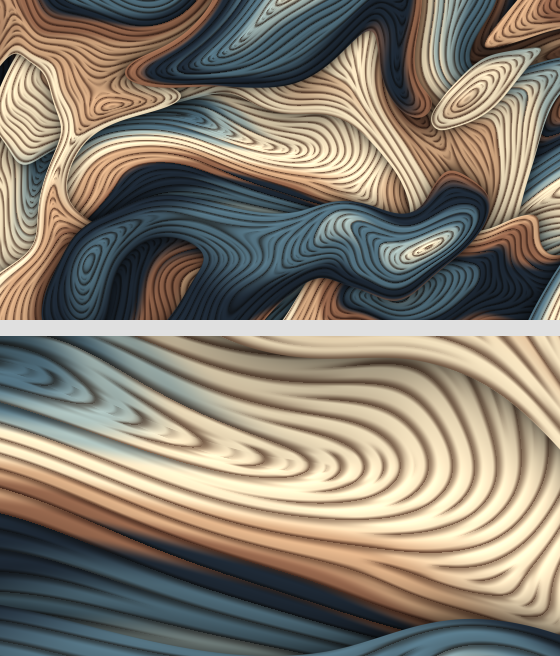
Top, the full canvas; bottom, a detail of the centre.
Reproduce this background procedurally as a WebGL 1 fragment shader.

```glsl
precision highp float;
// Overlapping sheets of grooved, flowing ribbons in navy, blue, cream and copper.

uniform vec2 u_resolution;

float hash(vec2 p) {
  vec3 h = fract(vec3(p.xyx) * 0.1031);
  h += dot(h, h.yzx + 33.33);
  return fract((h.x + h.y) * h.z);
}

float cornerRamp(vec2 cell, vec2 offset) {
  float angle = 6.2832 * hash(cell);
  return dot(vec2(cos(angle), sin(angle)), offset);
}

// Gradient noise, roughly -0.7 to 0.7.
float noise(vec2 p) {
  vec2 i = floor(p), f = p - i;
  vec2 u = f * f * f * (f * (f * 6.0 - 15.0) + 10.0);
  vec2 e = vec2(1.0, 0.0);
  return mix(
    mix(cornerRamp(i, f), cornerRamp(i + e.xy, f - e.xy), u.x),
    mix(cornerRamp(i + e.yx, f - e.yx), cornerRamp(i + 1.0, f - 1.0), u.x),
    u.y);
}

// Bends the plane in two passes, broad swirls and then tighter curls.
vec2 warp(vec2 p) {
  p.y -= 0.2 * p.x;
  p += 0.52 * vec2(noise(p * 1.4 + 3.1), noise(p * 1.4 + 17.7));
  return p + 0.16 * vec2(noise(p * 2.8 + 41.3), noise(p * 2.8 + 63.9));
}

float sheetHeight(vec2 q, float sheet) {
  return noise(q * vec2(1.3, 1.7) + vec2(7.37, 11.61) * (sheet + 1.0));
}

// Rounded ridge per unit of v, lit on one flank.
float ridgeProfile(float v, float facing) {
  float s = fract(v);
  float body = smoothstep(0.0, 0.4, s) * smoothstep(1.0, 0.78, s);
  return body + 0.2 * facing * cos(3.1416 * s);
}

// Cyclic ramp: navy, blue, grey, cream, tan, brown and back to navy.
vec3 palette(float t) {
  vec3 navy = vec3(0.09, 0.12, 0.16);
  vec3 c = mix(navy, vec3(0.28, 0.38, 0.43), smoothstep(0.10, 0.22, t));
  c = mix(c, vec3(0.59, 0.65, 0.63), smoothstep(0.30, 0.39, t));
  c = mix(c, vec3(0.92, 0.84, 0.70), smoothstep(0.40, 0.49, t));
  c = mix(c, vec3(0.77, 0.60, 0.45), smoothstep(0.61, 0.71, t));
  c = mix(c, vec3(0.53, 0.35, 0.25), smoothstep(0.80, 0.87, t));
  return mix(c, navy, smoothstep(0.93, 1.0, t));
}

void main() {
  vec2 p = gl_FragCoord.xy / u_resolution.y;
  float pixel = 1.0 / u_resolution.y;
  float probe = 0.002;
  vec2 q = warp(p);
  vec2 qx = warp(p + vec2(probe, 0.0));
  vec2 qy = warp(p + vec2(0.0, probe));
  float drift = noise(p * 1.3 + 28.4);
  vec3 color = vec3(0.0);

  for (int i = 0; i < 4; i++) {
    float sheet = float(i);
    float h = sheetHeight(q, sheet);
    vec2 slope = vec2(sheetHeight(qx, sheet), sheetHeight(qy, sheet)) - h;
    slope /= probe;
    float steepness = max(length(slope), 0.25);
    float facing = dot(slope / steepness, vec2(0.5, -0.86));

    // Ridges split in two where the sheet flattens, keeping an even width.
    float v = h * 16.0 + 0.4 * drift;
    float level = clamp(log2(3.0 / steepness), 0.0, 3.5);
    float split = exp2(floor(level));
    float ridge = mix(ridgeProfile(v * split, facing),
                      ridgeProfile(v * split * 2.0, facing),
                      smoothstep(0.3, 0.8, fract(level)));
    float detail = 1.0 - smoothstep(0.28, 0.65, 16.0 * split * steepness * pixel);
    ridge = mix(0.7, ridge, detail);

    // Colour follows the ridges and drifts slowly along them.
    float jitter = hash(vec2(floor(v) + 50.0, sheet * 9.0 + 4.0)) - 0.5;
    float t = fract(h * 1.5 + 0.55 * drift + 0.29 * sheet + 0.16 * jitter * detail);
    vec3 sheetColor = palette(t);
    sheetColor *= mix(vec3(0.56, 0.48, 0.44), vec3(1.06), ridge);
    sheetColor += vec3(0.02, 0.03, 0.035);
    sheetColor *= 1.0 + 0.1 * facing;

    // Each upper sheet ends on a contour and shades what lies beneath it.
    float edge = (h - 0.09) / steepness;
    float cover = smoothstep(-0.7 * pixel, 0.7 * pixel, edge);
    float shadow = 0.5 * exp(-max(-edge, 0.0) / 0.025);
    if (i == 0) {
      color = sheetColor;
    } else {
      color = mix(color * (1.0 - shadow), sheetColor, cover);
    }
  }
  gl_FragColor = vec4(clamp(color, 0.0, 1.0), 1.0);
}
```
